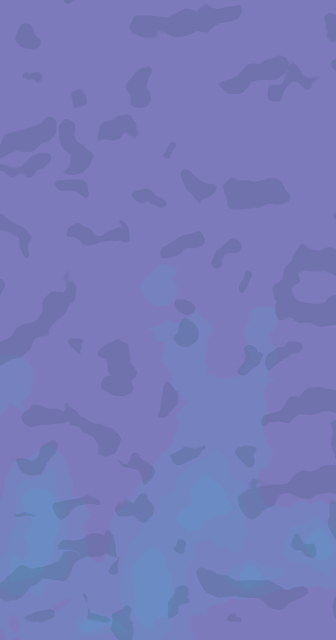
This background is drawn by a WebGL 2 fragment shader. Its source:

```glsl
#version 300 es
precision highp float;
// Draws a violet field with bent dark flecks and stepped blue glows rising from below.

uniform vec2 u_resolution;
out vec4 fragColor;

const vec3 VIOLET = vec3(0.49, 0.478, 0.737);
const vec3 BLUE = vec3(0.405, 0.56, 0.775);
const vec3 SHADE = vec3(0.89, 0.933, 0.914); // multiplies the colour under a fleck
const float CELL = 0.083;                    // spacing of the small flecks
const float KEEP = 0.86;                     // share of cells that hold a fleck
const float BAND_RADIUS = 0.0165;
const float BAND_CLEARANCE = 0.039;          // gap kept between flecks and bands
const float WARP = 0.026;
const float SWELL = 0.020;                   // uneven thickness of dark shapes
const float HIGH_GLOW = 0.48;                // strength left to glows high up
const vec3 STEP_AT = vec3(0.33, 0.64, 0.87); // glow strength at each blue step
const vec3 STEP_GAIN = vec3(0.32, 0.22, 0.28);

// Broad dark bands: start and end, in canvas heights
const vec4 BANDS[12] = vec4[12](
  vec4(0.228, 0.954, 0.358, 0.987), vec4(0.000, 0.753, 0.065, 0.802),
  vec4(0.365, 0.698, 0.430, 0.698), vec4(0.466, 0.594, 0.530, 0.594),
  vec4(0.436, 0.512, 0.530, 0.521), vec4(0.013, 0.447, 0.104, 0.542),
  vec4(0.046, 0.339, 0.104, 0.355), vec4(0.104, 0.355, 0.169, 0.297),
  vec4(0.423, 0.349, 0.530, 0.372), vec4(0.397, 0.219, 0.530, 0.258),
  vec4(0.000, 0.073, 0.098, 0.108), vec4(0.326, 0.095, 0.449, 0.063));

// Blue glows: centre and radii, in canvas heights
const vec4 GLOWS[12] = vec4[12](
  vec4(0.065, 0.20, 0.048, 0.12), vec4(0.235, 0.10, 0.055, 0.13),
  vec4(0.290, 0.47, 0.080, 0.07), vec4(0.330, 0.34, 0.080, 0.08),
  vec4(0.330, 0.21, 0.065, 0.09), vec4(0.500, 0.15, 0.065, 0.06),
  vec4(0.000, 0.39, 0.060, 0.06), vec4(0.262, 0.56, 0.040, 0.04),
  vec4(0.405, 0.44, 0.030, 0.10), vec4(0.030, 0.10, 0.070, 0.05),
  vec4(0.150, 0.02, 0.060, 0.02), vec4(0.390, 0.10, 0.050, 0.03));

float hash(vec2 p) {
  return fract(sin(dot(p, vec2(127.1, 311.7))) * 43758.5453);
}

// Linear blending keeps the corners angular
float noise(vec2 p) {
  vec2 i = floor(p), f = fract(p);
  return mix(mix(hash(i), hash(i + vec2(1, 0)), f.x),
             mix(hash(i + vec2(0, 1)), hash(i + vec2(1, 1)), f.x), f.y);
}

vec2 warp(vec2 p) {
  vec2 q = p * 27.0;
  return p + WARP * (vec2(noise(q), noise(q + 41.3)) - 0.5)
           + 0.5 * WARP * (vec2(noise(q * 2.3), noise(q * 2.3 + 17.9)) - 0.5);
}

float segmentDistance(vec2 p, vec2 a, vec2 b) {
  vec2 pa = p - a, ba = b - a;
  return length(pa - ba * clamp(dot(pa, ba) / dot(ba, ba), 0.0, 1.0));
}

float bandDistance(vec2 p) {
  float d = 1.0;
  for (int i = 0; i < 12; i++) d = min(d, segmentDistance(p, BANDS[i].xy, BANDS[i].zw));
  return d;
}

// Small elbows at random angles on a jittered grid
float fleckDistance(vec2 p) {
  float d = 1.0;
  vec2 home = floor(p / CELL);
  for (int y = -1; y <= 1; y++)
  for (int x = -1; x <= 1; x++) {
    vec2 id = home + vec2(x, y);
    vec2 jitter = vec2(hash(id + 3.1), hash(id + 8.7));
    vec2 center = (id + 0.2 + 0.6 * jitter) * CELL;
    if (hash(id + 5.3) > KEEP || bandDistance(center) < BAND_CLEARANCE) continue;
    float angle = 6.28318 * hash(id + 1.9);
    float bend = angle + mix(1.6, 4.2, hash(id + 9.2));
    float reach = mix(0.004, 0.032, hash(id + 6.4));
    float radius = mix(0.007, 0.015, hash(id + 2.6));
    vec2 armA = reach * vec2(cos(angle), sin(angle));
    vec2 armB = reach * vec2(cos(bend), sin(bend));
    float elbow = min(segmentDistance(p, center, center + armA),
                      segmentDistance(p, center, center + armB));
    d = min(d, elbow - radius);
  }
  return d;
}

// Union of the glows over a faint haze near the ground
float glowStrength(vec2 p) {
  float clear = 1.0 - 0.20 * (1.0 - smoothstep(0.12, 0.36, p.y));
  for (int i = 0; i < 12; i++) {
    vec2 q = (p - GLOWS[i].xy) / GLOWS[i].zw;
    clear *= 1.0 - exp(-dot(q, q));
  }
  float fade = mix(1.0, HIGH_GLOW, smoothstep(0.22, 0.38, p.y));
  float ripple = noise(p * 21.0 + 7.0) + 0.6 * noise(p * 47.0 + 2.0) - 0.8;
  return (1.0 - clear) * fade + 0.26 * ripple;
}

void main() {
  vec2 p = gl_FragCoord.xy / u_resolution.y;
  float pixel = 1.0 / u_resolution.y;
  vec2 bent = warp(p);

  // Blue in flat steps
  float glow = glowStrength(bent);
  float soft = fwidth(glow) + 0.002;
  vec3 steps = smoothstep(STEP_AT - soft, STEP_AT + soft, vec3(glow));
  vec3 color = mix(VIOLET, BLUE, dot(steps, STEP_GAIN));

  // Dark bands and flecks
  float d = min(bandDistance(bent) - BAND_RADIUS, fleckDistance(bent));
  d += SWELL * (noise(p * 38.0 + 3.0) - 0.5);
  float cover = 1.0 - smoothstep(-pixel, pixel, d);
  color *= mix(vec3(1.0), SHADE, cover);

  fragColor = vec4(color, 1.0);
}
```
